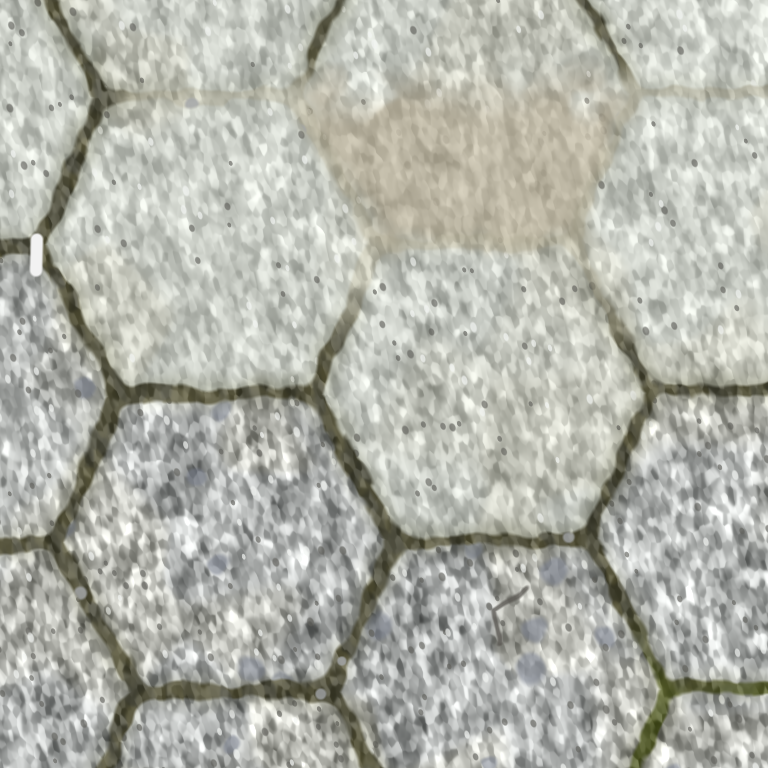
Write a three.js fragment shader that draws this texture.

```glsl
// Worn hexagonal concrete pavers with mossy joints and a sandy patch.
// A skewed lattice gives each stone its distance field; cellular noise makes
// the grain, pebbles and specks, and layered sines roughen the joints.
varying vec2 vUv;

vec2 hash2(vec2 p) {
  vec2 k = vec2(dot(p, vec2(127.1, 311.7)), dot(p, vec2(269.5, 183.3)));
  return fract(sin(k) * 4375.85);
}

// Smooth cellular noise: random cell values blended by distance
float grain(vec2 p) {
  vec2 cell = floor(p), f = p - cell;
  float sum = 0.0, total = 0.0;
  for (int j = -1; j <= 1; j++) {
    for (int i = -1; i <= 1; i++) {
      vec2 o = vec2(float(i), float(j));
      vec2 r = o + hash2(cell + o) - f;
      float w = exp(-7.0 * dot(r, r));
      sum += w * hash2(cell + o + 37.0).x;
      total += w;
    }
  }
  return sum / total;
}

// Scattered irregular dots, in the given share of the cells
float dots(vec2 p, float share, float radius) {
  vec2 cell = floor(p), f = p - cell;
  float mask = 0.0;
  for (int j = -1; j <= 1; j++) {
    for (int i = -1; i <= 1; i++) {
      vec2 o = vec2(float(i), float(j));
      vec2 h = hash2(cell + o + 71.0);
      float r = radius * (0.55 + 0.45 * h.y);
      float d = length(o + hash2(cell + o) - f);
      mask = max(mask, step(h.x, share) * (1.0 - smoothstep(r * 0.65, r * 1.15, d)));
    }
  }
  return mask;
}

// Inner distance to the edge of a flat-topped hexagon, with soft corners
float hexagon(vec2 st) {
  st = abs(st);
  float flatSide = (0.5 - st.y) * 0.387;
  float slant = (0.318 - st.x - 0.272 * st.y) * 0.625;
  float h = max(0.014 - abs(flatSide - slant), 0.0);
  return min(flatSide, slant) - h * h / 0.056;
}

float segment(vec2 p, vec2 a, vec2 b) {
  vec2 ab = b - a;
  return length(p - a - ab * clamp(dot(p - a, ab) / dot(ab, ab), 0.0, 1.0));
}

void main() {
  vec2 p = vUv;

  // Noise layers, the grain stretched along a slight diagonal
  vec2 q = vec2(p.x + 0.18 * p.y, p.y);
  float fine = grain(q * vec2(150.0, 85.0));
  float medium = grain(q * vec2(78.0, 46.0) + 19.0);
  float coarse = grain(p * 24.0 + 5.0);
  float blotch = grain(p * 8.0 + 11.0);

  // Lattice position with wobbling edges
  vec2 w = p + 0.0025 * sin(p.yx * 47.0 + 2.0 * sin(p * 31.0))
             + 0.0015 * sin(p.yx * 131.0 + p * 60.0);
  w += 0.004 * (medium - 0.5);
  vec2 st = mat2(1.442, -0.019, 0.082, 2.583) * (w - vec2(0.271, 0.681));
  vec2 idA = floor(st + 0.5), idB = floor(st) + 0.5;
  float dA = hexagon(st - idA), dB = hexagon(st - idB);
  vec2 id = dA > dB ? idA : idB;
  float edge = max(dA, dB);

  // Stone colour: pale above, grey and rough below
  float wear = smoothstep(0.25, 0.8, -id.y - 0.3 * id.x);
  vec3 col = mix(vec3(0.79, 0.805, 0.775), vec3(0.69, 0.70, 0.695), wear);
  col += 0.035 * (hash2(id + 3.0).x - 0.5) + 0.025 * smoothstep(0.6, 1.0, p.x);
  col = mix(col, vec3(0.76, 0.75, 0.68), 0.35 * smoothstep(0.45, 0.8, blotch));
  float rough = (fine - 0.5) * 0.24 + (medium - 0.5) * 0.24 + (coarse - 0.5) * 0.12;
  col += rough * mix(0.85, 1.5, wear);

  // Exposed pebbles, dark pits and bright chips
  float pebble = dots(w * 15.0, mix(0.005, 0.13, wear), 0.30);
  col = mix(col, vec3(0.53, 0.55, 0.59) + rough * 0.4, 0.75 * pebble);
  col = mix(col, vec3(0.38, 0.38, 0.36), 0.65 * dots(q * vec2(62.0, 48.0), 0.05 + 0.08 * wear, 0.30));
  col = mix(col, vec3(0.95, 0.96, 0.95), 0.7 * dots(q * vec2(58.0, 36.0) + 40.0, 0.09, 0.27));

  // Sand over one stone, spilling across its joints
  float sand = smoothstep(-0.022, 0.025, hexagon(st - 0.5) + 0.02 * (coarse - 0.5));
  sand *= 1.0 - smoothstep(0.84, 0.92, p.y + 0.05 * (coarse - 0.5));
  vec3 sandColor = vec3(0.73, 0.70, 0.62) + rough * 0.4;
  col = mix(col, sandColor, 0.85 * sand);

  // Joints: dark moss, filled with dust near the sand
  float dust = smoothstep(0.52, 0.66, p.y) * (1.0 - smoothstep(0.87, 0.93, p.y));
  dust *= smoothstep(0.13, 0.2, p.x);
  float halfWidth = 0.005 + 0.003 * (1.0 - p.y) + 0.002 * (1.0 - p.x) + 0.007 * (coarse - 0.5);
  float joint = 1.0 - smoothstep(halfWidth - 0.002, halfWidth + 0.004, edge);
  float grime = 1.0 - smoothstep(0.0, 0.035, edge);
  col *= 1.0 - vec3(0.16, 0.16, 0.20) * grime * (1.0 - 0.7 * dust);
  vec3 moss = mix(vec3(0.29, 0.29, 0.24), vec3(0.40, 0.39, 0.29), medium);
  moss = mix(moss, vec3(0.37, 0.42, 0.17), 0.6 * smoothstep(0.7, 1.0, p.x - p.y + 0.3 * blotch));
  moss += 0.25 * (fine - 0.5);
  col = mix(col, mix(moss, vec3(0.66, 0.64, 0.55) + rough * 0.5, dust), joint * (1.0 - 0.6 * dust));
  col = mix(col, vec3(0.64, 0.65, 0.66), 0.8 * dots(p * 19.0 + 7.0, 0.16, 0.2) * joint);

  // Hairline crack and a pale sliver
  float crack = min(segment(w, vec2(0.648, 0.16), vec2(0.642, 0.205)),
                    segment(w, vec2(0.642, 0.205), vec2(0.685, 0.235)));
  col = mix(col, vec3(0.34, 0.33, 0.31), 0.75 * (1.0 - smoothstep(0.001, 0.005, crack)));
  float sliver = segment(p, vec2(0.047, 0.648), vec2(0.048, 0.688));
  col = mix(col, vec3(0.95), 1.0 - smoothstep(0.006, 0.010, sliver));

  gl_FragColor = vec4(clamp(col, 0.0, 1.0), 1.0);
}
```
